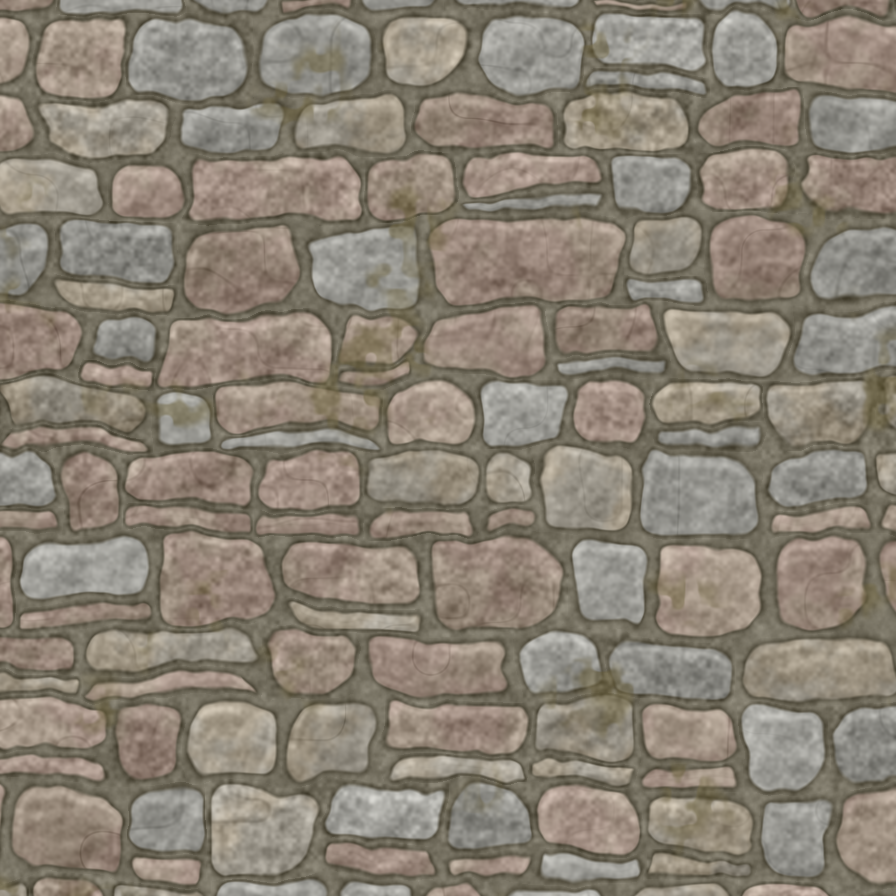
This texture is drawn by a WebGL 2 fragment shader. Its source:

```glsl
#version 300 es
precision highp float;

uniform vec2 u_resolution;
out vec4 fragColor;

#define ROWS 11.4
#define COLUMNS 7.6
#define ROW_JITTER 0.36
#define COLUMN_JITTER 0.68
#define SLIVER_CHANCE 0.24
#define JOINT 0.0042
#define SOFTNESS 0.0022
#define MORTAR vec3(0.47, 0.45, 0.39)
#define PINK vec3(0.585, 0.510, 0.465)
#define GREY vec3(0.575, 0.572, 0.550)
#define BUFF vec3(0.605, 0.565, 0.495)
#define MOSS vec3(0.43, 0.39, 0.25)

struct Stone {
    float dist;     // signed distance to the outline, negative inside
    vec2 local;     // position within the stone, about -1 to 1
    vec2 id;
};

float hash(vec2 p) {
    vec3 q = fract(p.xyx * vec3(0.1031, 0.1030, 0.0973));
    q += dot(q, q.yzx + 33.33);
    return fract((q.x + q.y) * q.z);
}

float noise(vec2 p) {
    vec2 i = floor(p), f = fract(p);
    f = f * f * (3.0 - 2.0 * f);
    return mix(mix(hash(i), hash(i + vec2(1, 0)), f.x),
               mix(hash(i + vec2(0, 1)), hash(i + vec2(1, 1)), f.x), f.y);
}

float fbm(vec2 p) {
    float sum = 0.0, amplitude = 0.5;
    for (int i = 0; i < 4; i++) {
        sum += amplitude * noise(p);
        p = mat2(1.6, 1.2, -1.2, 1.6) * p + 7.3;
        amplitude *= 0.55;
    }
    return sum / 1.01;
}

float edgeAt(float i, float seed, float jitter) {
    return i + jitter * (hash(vec2(i + 11.0, seed)) - 0.5);
}

// Lower edge, upper edge and index of the jittered interval around x
vec3 interval(float x, float seed, float jitter) {
    float i = floor(x);
    if (x < edgeAt(i, seed, jitter)) i -= 1.0;
    else if (x >= edgeAt(i + 1.0, seed, jitter)) i += 1.0;
    return vec3(edgeAt(i, seed, jitter), edgeAt(i + 1.0, seed, jitter), i);
}

Stone findStone(vec2 p) {
    // Uneven courses and lumpy outlines
    p.y += 0.020 * (noise(p * vec2(5.0, 3.0) + 3.0) - 0.5);
    p += 0.017 * (vec2(noise(p * 19.0), noise(p * 19.0 + 40.0)) - 0.5);
    p += 0.006 * (vec2(noise(p * 55.0 + 9.0), noise(p * 55.0 + 70.0)) - 0.5);

    // Courses are taller towards the ground
    float rowScale = ROWS * (0.8 + 0.4 * p.y);
    float y = ROWS * p.y * (0.8 + 0.2 * p.y);
    vec3 row = interval(y, 5.0, ROW_JITTER);
    float colScale = COLUMNS * mix(0.82, 1.2, hash(vec2(row.z, 91.0)));
    vec3 col = interval(p.x * colScale + 9.0 * hash(vec2(row.z, 17.0)), row.z + 30.0, COLUMN_JITTER);
    vec2 id = vec2(col.z, row.z) + 20.0;

    // Some cells hold a flat sliver beneath a shorter stone
    if (hash(id + 60.0) < SLIVER_CHANCE) {
        float cut = mix(row.x, row.y, mix(0.26, 0.36, hash(id + 61.0)));
        if (y < cut) { row.y = cut; id.x += 200.0; }
        else row.x = cut;
    }

    vec2 low = vec2(col.x, row.x), high = vec2(col.y, row.y);
    vec2 scale = vec2(colScale, rowScale);
    vec2 q = (vec2(p.x * colScale + 9.0 * hash(vec2(row.z, 17.0)), y) - 0.5 * (low + high)) / scale;
    vec2 size = 0.5 * (high - low) / scale - JOINT * mix(0.7, 1.5, hash(id + 3.0));
    vec2 local = q / size;

    // Tapered sides and sloping tops
    vec2 lean = vec2(hash(id + 4.0), hash(id + 5.0)) * 2.0 - 1.0;
    size *= 1.0 - 0.17 * abs(lean) * (0.5 + 0.5 * sign(lean) * clamp(local.yx, -1.0, 1.0));
    float corner = hash(id + sign(q) * vec2(2.3, 5.7) + 80.0);
    float radius = min(size.x, size.y) * mix(0.25, 0.95, corner);
    vec2 b = abs(q) - size + radius;
    float dist = min(max(b.x, b.y), 0.0) + length(max(b, 0.0)) - radius;
    return Stone(dist, local, id);
}

vec3 stoneColour(Stone s, vec2 p) {
    vec2 seed = s.id * 3.7;
    float kind = hash(s.id + 1.0);
    float patches = smoothstep(0.38, 0.68, fbm(p * 17.0 + seed));
    vec3 base = kind < 0.50 ? PINK : kind < 0.80 ? GREY : BUFF;
    vec3 colour = mix(base, kind < 0.50 ? BUFF : GREY, 0.55 * patches);
    colour += 0.09 * (hash(s.id + 2.0) - 0.5) + 0.13 * (fbm(p * 32.0 + seed) - 0.5);

    // Chipped relief lit from above, with a few fractures
    vec2 chip = p * 24.0 + seed;
    colour += 0.50 * (fbm(chip) - fbm(chip + vec2(-0.06, 0.16)));
    float fracture = smoothstep(0.045, 0.0, abs(noise(p * 21.0 + seed) - 0.5));
    colour -= 0.07 * fracture * hash(s.id + 6.0);

    // Worn pale rim and slightly shaded underside
    float rim = exp(-pow((s.dist + 0.007) / 0.005, 2.0));
    colour += rim * (0.055 + 0.045 * s.local.y) + 0.018 * s.local.y;
    return colour;
}

void main() {
    vec2 p = gl_FragCoord.xy / u_resolution.y;
    Stone stone = findStone(p);
    float blur = max(SOFTNESS, 0.8 / u_resolution.y);

    // Mortar with dark crevices along the stones
    vec3 mortar = MORTAR + 0.16 * (fbm(p * 60.0) - 0.5);
    mortar -= 0.12 * exp(-pow((stone.dist - 0.001) / 0.0035, 2.0));
    vec3 colour = mix(mortar, stoneColour(stone, p), smoothstep(blur, -blur, stone.dist));

    // Lichen and fine grain
    float moss = smoothstep(0.64, 0.78, fbm(p * 9.0 + 51.0)) * smoothstep(0.35, 0.6, noise(p * 70.0));
    colour = mix(colour, MOSS, 0.55 * moss);
    float grain = noise(p * 120.0) + noise(p * 210.0 + 5.0) - 1.0;
    colour += 0.085 * grain * mix(0.6, 1.3, hash(stone.id + 8.0));
    fragColor = vec4(clamp(colour, 0.0, 1.0), 1.0);
}
```
